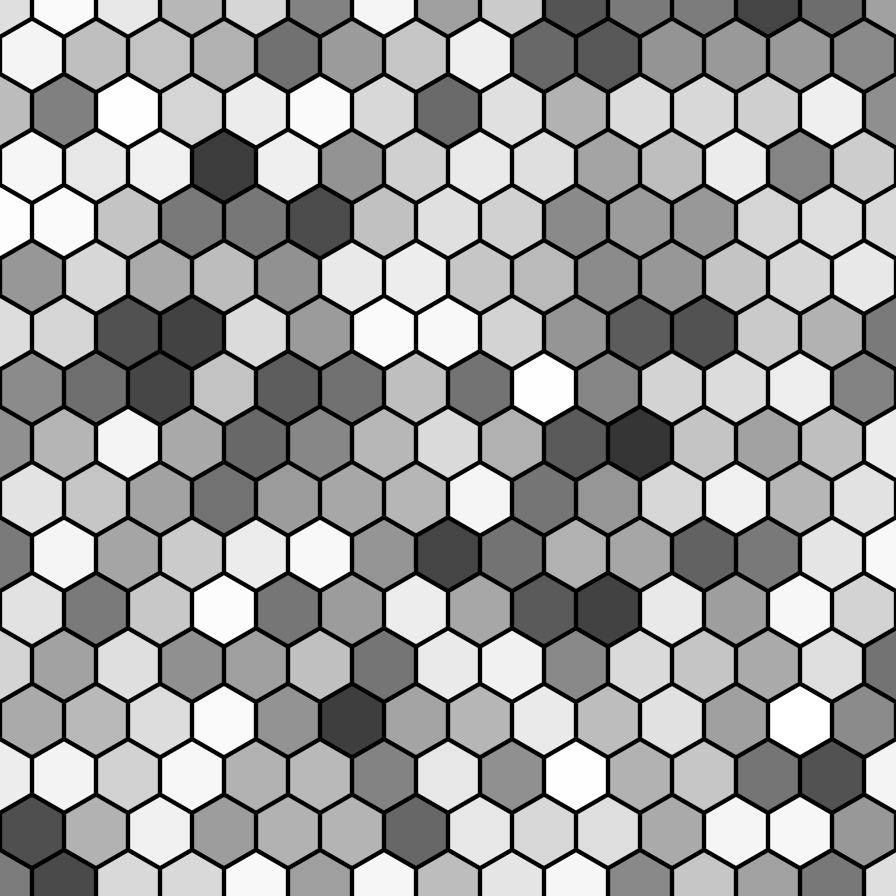
Give the GLSL for this pattern, as a Shadertoy shader.

```glsl
// Honeycomb of pointy-top hexagons in random greys, parted by black lines.
// Two interleaved rectangular lattices give the nearest cell centre; a hash
// plus a slow gradient-noise drift picks the tone of each cell.

#define CELLS_ACROSS 14.0   // hexagons across the canvas
#define LINE_WIDTH 0.068    // in cell widths
#define LINE_COLOR vec3(0.0)
#define DARKEST 0.15
#define LIGHTEST 1.0
#define TONE_BIAS 0.5       // below 1 favours light cells
#define DRIFT 0.35          // strength of the slow tone variation
#define DRIFT_SCALE 0.22    // drift frequency per cell
#define SEED 17u

const float SQRT3 = sqrt(3.0);

// Integer hash of a lattice point, 0 to 1
float hash(ivec2 cell) {
    uvec2 q = uvec2(cell + 4096) * uvec2(1597u, 3571u);
    uint n = q.x ^ (q.y + SEED * 7919u);
    n = (n ^ (n >> 15)) * 73471u;
    n = (n ^ (n >> 13)) * 91813u;
    n ^= n >> 16;
    return float(n & 65535u) / 65535.0;
}

// Gradient of one noise corner, projected on the offset from it
float cornerSlope(ivec2 corner, vec2 offset) {
    float angle = 6.28319 * hash(corner + 512);
    return dot(vec2(cos(angle), sin(angle)), offset);
}

float gradientNoise(vec2 p) {
    ivec2 i = ivec2(floor(p));
    vec2 f = fract(p);
    vec2 u = f * f * f * (f * (f * 6.0 - 15.0) + 10.0);
    float low = mix(cornerSlope(i, f),
                    cornerSlope(i + ivec2(1, 0), f - vec2(1, 0)), u.x);
    float high = mix(cornerSlope(i + ivec2(0, 1), f - vec2(0, 1)),
                     cornerSlope(i + ivec2(1, 1), f - vec2(1, 1)), u.x);
    return mix(low, high, u.y);
}

// Offset from the centre of the hexagon that holds p
vec2 hexLocal(vec2 p) {
    vec2 period = vec2(1.0, SQRT3);
    vec2 a = p - period * floor(p / period + 0.5);
    vec2 b = p - period * (floor(p / period) + 0.5);
    return dot(a, a) < dot(b, b) ? a : b;
}

// Distance from a local point inward from the hexagon's edge
float hexEdge(vec2 local) {
    vec2 q = abs(local);
    return 0.5 - max(q.x, dot(q, vec2(0.5, 0.5 * SQRT3)));
}

float cellTone(vec2 center) {
    ivec2 cell = ivec2(floor(center * vec2(2.0, 2.0 / SQRT3) + 0.5));
    float t = hash(cell) + DRIFT * gradientNoise(center * DRIFT_SCALE + 0.37);
    t = 1.0 - abs(1.0 - abs(t));    // fold back into 0 to 1
    return mix(DARKEST, LIGHTEST, pow(t, TONE_BIAS));
}

void mainImage(out vec4 fragColor, in vec2 fragCoord) {
    // Cell units, with the first row centred on the top edge
    float pixel = CELLS_ACROSS / iResolution.y;
    vec2 p = vec2(fragCoord.x, iResolution.y - fragCoord.y) * pixel;

    vec2 local = hexLocal(p);
    float fill = clamp((hexEdge(local) - 0.5 * LINE_WIDTH) / pixel + 0.5, 0.0, 1.0);

    vec3 color = mix(LINE_COLOR, vec3(cellTone(p - local)), fill);
    fragColor = vec4(color, 1.0);
}
```
